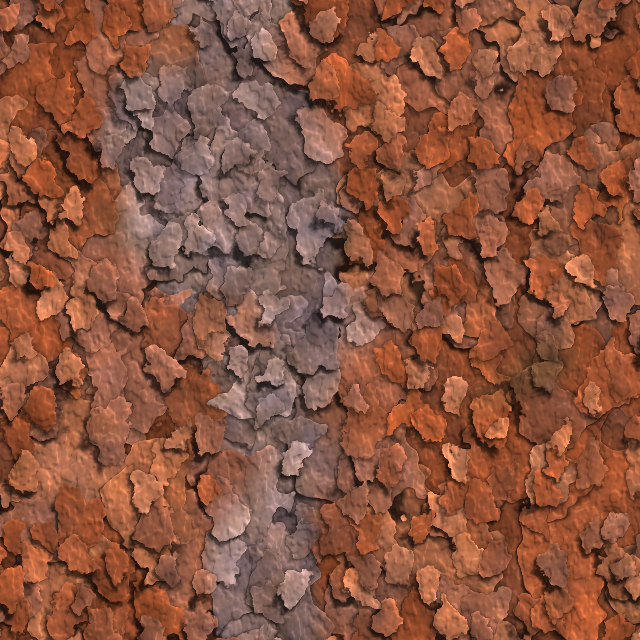
This texture is drawn by a Shadertoy shader. Its source:

```glsl
// Flaking pine bark: overlapping rust-brown scales with a weathered grey streak.

const vec2 TO_LIGHT = vec2(0.55, 0.83);

vec3 hash3(vec2 p) {
    vec3 q = fract(p.xyx * vec3(0.1031, 0.1030, 0.0973));
    q += dot(q, q.yxz + 33.33);
    return fract((q.xxy + q.yzz) * q.zyx);
}

float gradDot(vec2 cell, vec2 offset) {
    return dot(hash3(cell).xy * 2.0 - 1.0, offset);
}

// Gradient noise, roughly -0.7 to 0.7
float noise(vec2 p) {
    vec2 i = floor(p), f = fract(p);
    vec2 u = f * f * f * (f * (f * 6.0 - 15.0) + 10.0);
    vec2 e = vec2(1.0, 0.0);
    return 1.3 * mix(mix(gradDot(i, f), gradDot(i + e.xy, f - e.xy), u.x),
                     mix(gradDot(i + e.yx, f - e.yx), gradDot(i + e.xx, f - e.xx), u.x), u.y);
}

float fbm(vec2 p) {
    float sum = 0.0, amp = 0.6;
    for (int i = 0; i < 4; i++) {
        sum += amp * noise(p);
        p = mat2(0.8, 0.6, -0.6, 0.8) * p * 2.1 + 17.3;
        amp *= 0.52;
    }
    return sum;
}

// Surface of one scale: rough grain plus thin peeling terraces
float relief(vec2 p) {
    float h = fbm(p * vec2(17.0, 12.0));
    float steps = h * 4.5;
    return h + 0.13 * (floor(steps) + smoothstep(0.0, 0.25, fract(steps)));
}

// Wandering vertical streak of grey scales
float greyStreak(vec2 p) {
    float upper = smoothstep(0.4, 0.65, p.y);
    float axis = mix(0.47, 0.36, upper);
    float halfWidth = mix(0.075, 0.12, upper);
    return smoothstep(0.035, -0.035, abs(p.x - axis) - halfWidth + 0.16 * noise(p * 7.0 + 3.0));
}

vec3 scaleColor(vec2 p, vec2 centre, vec3 rnd) {
    vec3 rust = vec3(0.61, 0.31, 0.18);
    vec3 brown = vec3(0.59, 0.365, 0.28);
    vec3 paleTan = vec3(0.73, 0.45, 0.31);
    vec3 olive = vec3(0.40, 0.29, 0.19);
    vec3 grey = mix(vec3(0.50, 0.40, 0.39), vec3(0.64, 0.53, 0.51), rnd.z);
    vec3 col = mix(rust, brown, smoothstep(0.25, 0.7, rnd.x + 0.6 * noise(centre * 3.0)));
    col = mix(col, paleTan, 0.75 * smoothstep(0.65, 0.85, rnd.y));
    col = mix(col, olive, 0.7 * smoothstep(0.32, 0.5, noise(p * 4.0 + 21.0)));
    return mix(col, grey, 0.92 * greyStreak(mix(centre, p, 0.55)));
}

// Signed distance to a lobed oval of unit size
float lobedOval(vec2 q, vec3 rnd) {
    float a = atan(q.y, q.x);
    float lobes = 1.0 + 0.13 * sin(3.0 * a + 6.28 * rnd.x) + 0.08 * sin(5.0 * a + 6.28 * rnd.y);
    return length(q) * lobes - 1.0;
}

void mainImage(out vec4 fragColor, in vec2 fragCoord) {
    vec2 p = fragCoord / iResolution.y;
    float edge = max(0.0013, 0.7 / iResolution.y);
    vec3 albedo = scaleColor(p, p, vec3(0.4, 0.3, 0.3));
    float shade = 0.88;
    vec2 seed = vec2(0.0);

    // Scales painted from large to small, each shading what lies beneath
    for (int layer = 0; layer < 5; layer++) {
        float n = float(layer);
        float freq = 4.0 * pow(1.5, n);
        float presence = layer == 0 ? 1.0 : 0.68 - 0.08 * n;
        vec2 w = p * freq * 1.7 + n * 13.7;
        vec2 ragged = p * freq + n * 31.0 + 0.42 * vec2(fbm(w), fbm(w + 41.0));
        vec2 home = floor(p * freq + n * 31.0);
        for (int k = 0; k < 9; k++) {
            vec2 cell = home + vec2(float(k % 3 - 1), float(k / 3 - 1));
            vec3 rnd = hash3(cell + 7.0), look = hash3(cell + 91.0);
            if (look.x > presence) continue;
            vec2 middle = cell + 0.5 + 0.6 * (rnd.xy - 0.5);
            float size = mix(0.36, 0.58, rnd.z);
            float turn = 1.4 * (look.y - 0.5);
            mat2 spin = mat2(cos(turn), sin(turn), -sin(turn), cos(turn));
            vec2 stretch = vec2(0.82, 1.2) * size;
            vec2 q = spin * (ragged - middle) / stretch;
            if (dot(q, q) > 5.0) continue;
            float lift = mix(0.004, 0.012, look.z);
            vec2 qLit = spin * (ragged + TO_LIGHT * lift * freq - middle) / stretch;
            float d = lobedOval(q, rnd) * size / freq;
            float dLit = lobedOval(qLit, rnd) * size / freq;

            float shadow = smoothstep(0.006, -0.006, dLit) * mix(0.3, 0.7, look.z);
            float crevice = 0.22 * exp(-max(d, 0.0) / 0.006);
            float cover = smoothstep(edge, -edge, d);
            float rim = smoothstep(-0.009, -0.001, d) * smoothstep(-0.004, 0.006, dLit);
            float tilt = 0.12 * dot(q, vec2(cos(6.28 * rnd.x), sin(6.28 * rnd.x)));
            float tone = mix(0.88, 1.12, rnd.y) + tilt + 0.17 * rim;

            vec2 centre = (middle - n * 31.0) / freq;
            albedo = mix(albedo, scaleColor(p, centre, hash3(cell + 53.0)), cover);
            shade = mix(shade * (1.0 - shadow) * (1.0 - crevice), tone, cover);
            if (cover > 0.5) seed = floor(look.yz * 40.0);
        }
    }

    // Crinkled relief lit from the upper right, then mottling and fine grain
    vec2 s = p + seed;
    float slope = relief(s) - relief(s + TO_LIGHT * 0.004);
    shade *= 1.0 + clamp(1.3 * slope, -0.35, 0.3);
    shade *= 1.0 + 0.09 * noise(p * 75.0) + 0.07 * noise(p * 170.0);
    float mottle = fbm(p * 13.0 + 5.0);
    albedo *= 1.0 + mottle * vec3(0.18, 0.08, -0.12);
    vec3 col = albedo * max(shade, 0.22);
    fragColor = vec4(clamp(col, 0.0, 1.0), 1.0);
}
```
